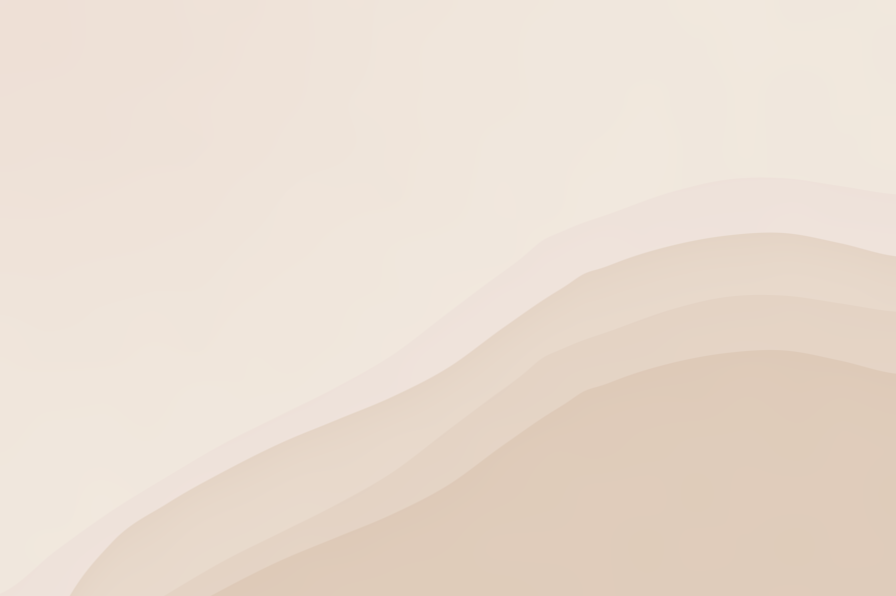
A Shadertoy shader for this background:

```glsl
// Layered cream and beige paper hills rising to the right under a pale, warm sky.

const vec3 SKY_CREAM   = vec3(0.943, 0.908, 0.868);
const vec3 SKY_BLUSH   = vec3(0.932, 0.878, 0.840);
const vec3 PALE_ROSE   = vec3(0.937, 0.890, 0.860);
const vec3 LIGHT_SAND  = vec3(0.912, 0.855, 0.802);
const vec3 MEDIUM_SAND = vec3(0.897, 0.832, 0.775);
const vec3 DEEP_SAND   = vec3(0.876, 0.800, 0.732);

const float LAYER_DROP  = 0.197;  // height between repeated ridges
const float SHADE_DEPTH = 0.055;  // reach of the soft shade below a crest
const float GRAIN       = 0.003;

// Ridge heights at even steps from the left to the right side
const int LAST = 16;
const float OUTER_RIDGE[17] = float[17](
    0.004, 0.076, 0.143, 0.201, 0.256, 0.303, 0.350, 0.404, 0.475,
    0.545, 0.609, 0.645, 0.678, 0.699, 0.701, 0.688, 0.674);
const float INNER_RIDGE[17] = float[17](
    -0.328, -0.045, 0.090, 0.156, 0.209, 0.256, 0.295, 0.334, 0.383,
    0.451, 0.514, 0.559, 0.588, 0.605, 0.609, 0.592, 0.570);

float hash(vec2 p) {
    return fract(sin(dot(p, vec2(127.1, 311.7))) * 43758.5);
}

float noise(vec2 p) {
    vec2 i = floor(p), f = fract(p);
    f = f * f * (3.0 - 2.0 * f);
    return mix(mix(hash(i), hash(i + vec2(1, 0)), f.x),
               mix(hash(i + vec2(0, 1)), hash(i + vec2(1, 1)), f.x), f.y);
}

// Smooth curve through the ridge heights
float ridgeHeight(float heights[17], float x) {
    float s = clamp(x, 0.0, 1.0) * float(LAST);
    int i = min(int(s), LAST - 1);
    float t = s - float(i);
    float a = heights[max(i - 1, 0)];
    float b = heights[i];
    float c = heights[i + 1];
    float d = heights[min(i + 2, LAST)];
    return b + 0.5 * t * (c - a + t * (2.0 * a - 5.0 * b + 4.0 * c - d
             + t * (3.0 * (b - c) + d - a)));
}

// Small shoulder that breaks the smooth slope
float shoulder(float x, float center) {
    float d = (x - center) / 0.016;
    return 0.005 * exp(-d * d);
}

// Paints one hill, shaded softly along its crest
vec3 paintHill(vec3 below, vec3 color, float depth, float shade) {
    float edge = 0.75 * fwidth(depth);
    float cover = smoothstep(-edge, edge, depth);
    float crest = exp(-max(depth, 0.0) / SHADE_DEPTH);
    vec3 shaded = color - shade * crest * vec3(0.7, 1.0, 1.2);
    return mix(below, shaded, cover);
}

void mainImage(out vec4 fragColor, in vec2 fragCoord) {
    vec2 uv = fragCoord / iResolution.xy;

    // Sky with a blush in the upper left
    float blush = 1.0 - smoothstep(0.0, 0.75, length((uv - vec2(0.0, 1.0)) * vec2(1.0, 0.8)));
    vec3 color = mix(SKY_CREAM, SKY_BLUSH, blush);

    // Two ridge outlines, each used twice
    float outer = ridgeHeight(OUTER_RIDGE, uv.x) + shoulder(uv.x, 0.605) - uv.y;
    float inner = ridgeHeight(INNER_RIDGE, uv.x) + shoulder(uv.x, 0.652) - uv.y;
    color = paintHill(color, PALE_ROSE, outer, 0.006);
    color = paintHill(color, LIGHT_SAND, inner, 0.024);
    color = paintHill(color, MEDIUM_SAND, outer - LAYER_DROP, 0.006);
    color = paintHill(color, DEEP_SAND, inner - LAYER_DROP, 0.010);

    // Faint paper mottling
    color += GRAIN * (noise(uv * vec2(18.0, 12.0)) - 0.5);
    fragColor = vec4(color, 1.0);
}
```
